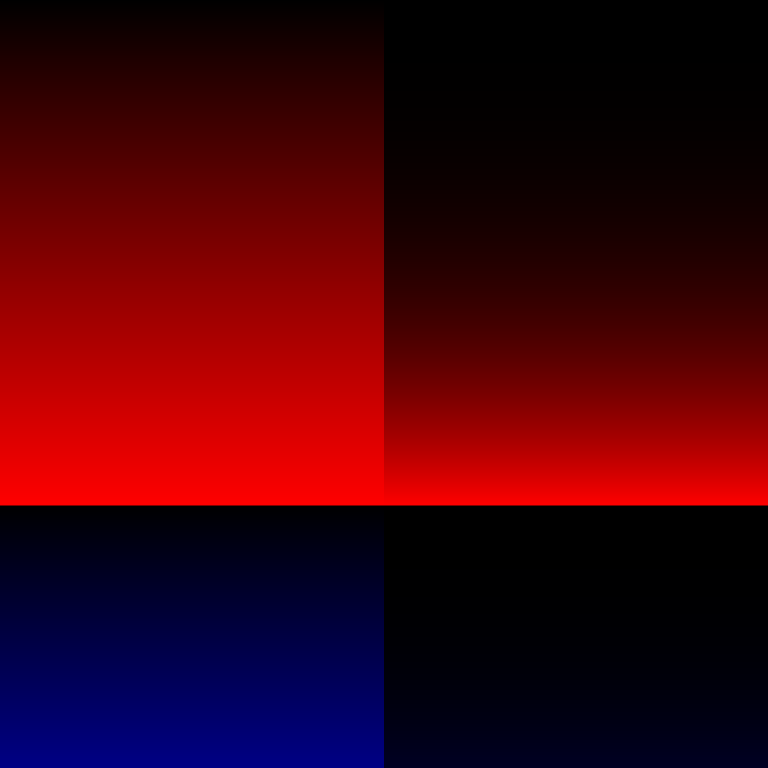
Write a WebGL 2 fragment shader that draws this background.

```glsl
#version 300 es
precision highp float;
// Two stacked bands, red above blue, each brightening downward from black.
// The left half ramps linearly, the right half follows a cubic curve;
// seams are blended over one pixel of coverage.

uniform vec2 u_resolution;
out vec4 fragColor;

// Coverage of the side where the signed distance is positive
float coverage(float dist, float pixel) {
    return clamp(dist / pixel + 0.5, 0.0, 1.0);
}

// Brightness ramp: linear on the left, cubic on the right
float ramp(float t, float rightSide) {
    t = clamp(t, 0.0, 1.0);
    return mix(t, t * t * t, rightSide);
}

void main() {
    vec2 uv = gl_FragCoord.xy / u_resolution;
    vec2 pixel = 1.0 / u_resolution;

    // Depth below the top edge, measured in band heights
    float bandHeight = 0.6582;
    float depth = (1.0 - uv.y) / bandHeight;

    float rightSide = coverage(uv.x - 0.5, pixel.x);
    float lowerBand = coverage(1.0 - uv.y - bandHeight, pixel.y);

    // The lower band repeats the ramp and is cut off by the canvas
    vec3 red = vec3(1.0, 0.0, 0.0) * ramp(depth, rightSide);
    vec3 blue = vec3(0.0, 0.0, 1.0) * ramp(depth - 1.0, rightSide);

    fragColor = vec4(mix(red, blue, lowerBand), 1.0);
}
```
